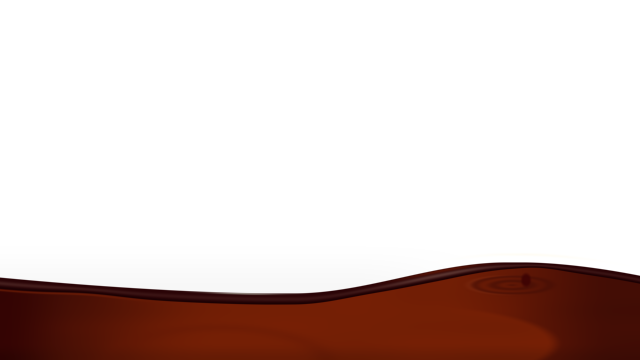
Give the GLSL for this background, as a Shadertoy shader.

```glsl
// Dark amber liquid with a wavy glassy surface below a white backdrop.

const vec3 AMBER = vec3(0.45, 0.12, 0.02);
const vec3 RUST = vec3(0.38, 0.09, 0.02);
const vec3 UMBER = vec3(0.26, 0.05, 0.02);
const vec3 GARNET = vec3(0.16, 0.01, 0.02);
const vec3 SHEEN = vec3(0.44, 0.29, 0.26);

float bell(float x, float center, float width) {
    float t = (x - center) / width;
    return exp(-t * t);
}

float hash(vec2 cell) {
    vec3 q = fract(cell.xyx * 0.1031);
    q += dot(q, q.yzx + 33.33);
    return fract((q.x + q.y) * q.z);
}

float noise(vec2 p) {
    vec2 i = floor(p), f = fract(p);
    f = f * f * (3.0 - 2.0 * f);
    float low = mix(hash(i), hash(i + vec2(1, 0)), f.x);
    float high = mix(hash(i + vec2(0, 1)), hash(i + vec2(1, 1)), f.x);
    return mix(low, high, f.y);
}

// Height of the upper rim: falling left slope, trough, right swell.
float rimHeight(float x) {
    float slope = 0.044 * pow(max(1.0 - x / 0.42, 0.0), 1.6);
    float swell = 0.086 * smoothstep(0.46, 0.79, x);
    float fall = 0.037 * pow(max((x - 0.82) / 0.18, 0.0), 1.7);
    return 0.185 + slope + swell - fall;
}

// Thickness of the dark meniscus under the rim.
float rimDepth(float x) {
    return 0.031 - 0.008 * bell(x, 0.14, 0.07) - 0.005 * bell(x, 0.56, 0.06)
         - 0.009 * smoothstep(0.68, 0.80, x) - 0.008 * bell(x, 0.84, 0.05);
}

// Radius in an ellipse: 1 on its outline.
float ellipse(vec2 p, vec2 center, vec2 radii) {
    return length((p - center) / radii);
}

vec3 backdrop(vec2 p, float rim) {
    float haze = smoothstep(0.34, 0.17, p.y) * (1.0 - smoothstep(0.55, 0.8, p.x));
    vec3 color = vec3(1.0 - 0.035 * haze);
    float halo = bell(p.y, rim + 0.022, 0.004) * bell(p.x, 0.83, 0.09);
    return color - vec3(0.0, 0.01, 0.04) * halo;
}

vec3 liquid(vec2 p, float depth) {
    // Broad light through the middle, shaded on both sides
    float light = smoothstep(0.02, 0.36, p.x + 0.25 * (0.1 - p.y));
    vec3 color = mix(vec3(0.20, 0.015, 0.01), UMBER, smoothstep(0.0, 0.12, p.x));
    color = mix(color, AMBER, light);
    float lens = ellipse(p, vec2(0.60, 0.045), vec2(0.27, 0.11));
    float rightSide = smoothstep(0.68, 0.84, p.x);
    vec3 shade = mix(RUST, UMBER, smoothstep(0.78, 0.96, p.x));
    color = mix(color, shade, rightSide * smoothstep(0.94, 1.04, lens));

    // Soft reflected bands near the floor
    float lobe = ellipse(p, vec2(0.34, -0.01), vec2(0.17, 0.10));
    color = mix(color, RUST, 0.35 * bell(lobe, 1.0, 0.12));
    color *= 1.0 - 0.12 * smoothstep(0.05, 0.0, p.y);
    color *= 0.97 + 0.06 * noise(p * vec2(9.0, 22.0));

    // Bright refraction line beneath the meniscus
    float glint = bell(depth, 0.004, 0.003) * (1.0 - smoothstep(0.12, 0.30, p.x));
    return mix(color, AMBER, 0.65 * glint);
}

// Flattened rings around a small dark drop.
vec3 addRipple(vec3 color, vec2 p) {
    vec2 center = vec2(0.80, 0.208);
    float radius = ellipse(p, center, vec2(0.075, 0.030));
    float fade = 1.0 - smoothstep(0.7, 1.15, radius);
    float rings = cos(radius * 15.0 + 1.5 * noise(p * 25.0));
    color = mix(color, UMBER, fade * (0.35 + 0.25 * rings));
    float crescent = bell(radius, 0.9, 0.08) * smoothstep(0.82, 0.74, p.x);
    color = mix(color, vec3(0.50, 0.17, 0.06), 0.45 * crescent);
    float drop = ellipse(p, vec2(0.822, 0.222), vec2(0.009, 0.022));
    return mix(color, vec3(0.24, 0.01, 0.01), 0.9 * (1.0 - smoothstep(0.5, 1.1, drop)));
}

vec3 meniscus(float x, float level) {
    vec3 color = mix(GARNET, vec3(0.10, 0.0, 0.01), smoothstep(0.6, 1.0, level));
    float gleam = 0.22 + 0.45 * bell(x, 0.69, 0.09) + 0.15 * bell(x, 0.02, 0.12);
    color = mix(color, SHEEN, gleam * bell(level, 0.52, 0.20));
    float redRim = bell(x, 0.69, 0.07) * bell(level, 0.14, 0.16);
    return mix(color, RUST, 0.75 * redRim);
}

void mainImage(out vec4 fragColor, in vec2 fragCoord) {
    vec2 p = fragCoord / iResolution.xy;
    float edge = 0.8 / iResolution.y;
    float rim = rimHeight(p.x);
    float thickness = rimDepth(p.x);
    float base = rim - thickness;

    vec3 body = addRipple(liquid(p, base - p.y), p);
    vec3 band = meniscus(p.x, (rim - p.y) / thickness);
    vec3 wet = mix(body, band, smoothstep(-edge, edge, p.y - base));

    // Pale sliver where the trough catches the backdrop
    float sliver = bell(p.x, 0.38, 0.055) * bell(p.y, rim - 0.002, 0.0025);
    wet = mix(wet, vec3(0.70, 0.70, 0.64), 0.7 * sliver);

    vec3 color = mix(wet, backdrop(p, rim), smoothstep(-edge, edge, p.y - rim));
    fragColor = vec4(color, 1.0);
}
```
